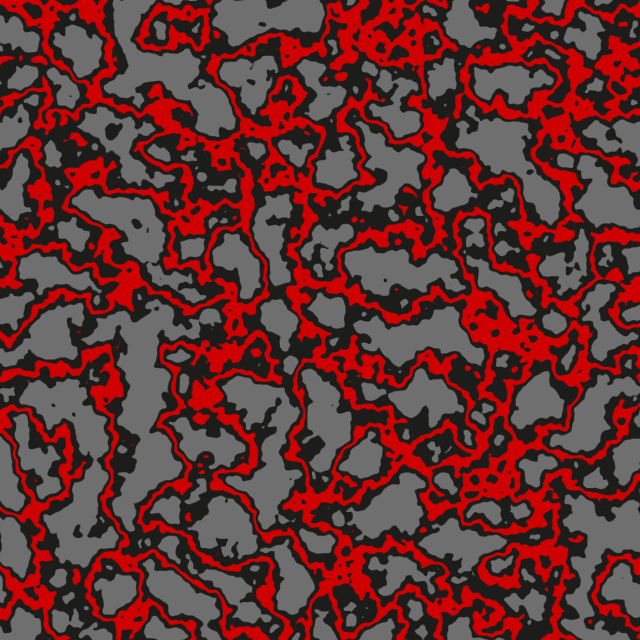
This texture is drawn by a WebGL 1 fragment shader. Its source:

```glsl
precision highp float;
// Draws a camouflage of grey islands with dark rims, parted by red veins and patches.

uniform vec2 u_resolution;

#define CELLS 10.0          // coarse noise cells across the canvas
#define GAIN 0.5            // strength of each finer octave
#define VEIN_LEVEL 0.083    // below this the field is red
#define ISLAND_LEVEL 0.235  // above this the field is grey
#define EDGE_PIXELS 1.3     // width of the smoothed edges
#define DARK vec3(0.11, 0.115, 0.105)
#define GREY vec3(0.435)
#define RED vec3(0.81, 0.0, 0.005)

// Random unit vector for a lattice point
vec2 latticeGradient(vec2 cell) {
  vec3 h = fract(cell.xyx * vec3(0.1031, 0.1030, 0.0973));
  h += dot(h, h.yzx + 33.33);
  vec2 v = fract((h.xx + h.yz) * h.zy) * 2.0 - 1.0;
  return normalize(v + 0.0001);
}

float gradientNoise(vec2 p) {
  vec2 cell = floor(p);
  vec2 f = p - cell;
  vec2 w = f * f * f * (f * (f * 6.0 - 15.0) + 10.0);
  vec2 e = vec2(1.0, 0.0);
  float a = dot(latticeGradient(cell), f);
  float b = dot(latticeGradient(cell + e.xy), f - e.xy);
  float c = dot(latticeGradient(cell + e.yx), f - e.yx);
  float d = dot(latticeGradient(cell + e.xx), f - e.xx);
  return mix(mix(a, b, w.x), mix(c, d, w.x), w.y);
}

// Octaves are turned and shifted so that their lattices do not line up
float signedField(vec2 uv) {
  vec2 p = uv * CELLS + vec2(17.3, 41.7);
  float sum = 0.0;
  float amplitude = 1.0;
  for (int octave = 0; octave < 4; octave++) {
    sum += amplitude * gradientNoise(p);
    p = mat2(1.6, 1.2, -1.2, 1.6) * p + vec2(5.37, 9.71);
    amplitude *= GAIN;
  }
  return sum;
}

void main() {
  float pixel = 1.0 / min(u_resolution.x, u_resolution.y);
  vec2 uv = gl_FragCoord.xy * pixel;

  // Veins follow the zero contour, islands fill the peaks and the pits
  float value = signedField(uv);
  vec2 slope = vec2(signedField(uv + vec2(pixel, 0.0)),
                    signedField(uv + vec2(0.0, pixel))) - value;
  float height = abs(value);
  float edge = max(length(slope) * EDGE_PIXELS, 0.0005);

  float vein = clamp((VEIN_LEVEL - height) / edge + 0.5, 0.0, 1.0);
  float island = clamp((height - ISLAND_LEVEL) / edge + 0.5, 0.0, 1.0);

  vec3 color = mix(DARK, GREY, island);
  color = mix(color, RED, vein);
  gl_FragColor = vec4(color, 1.0);
}
```
